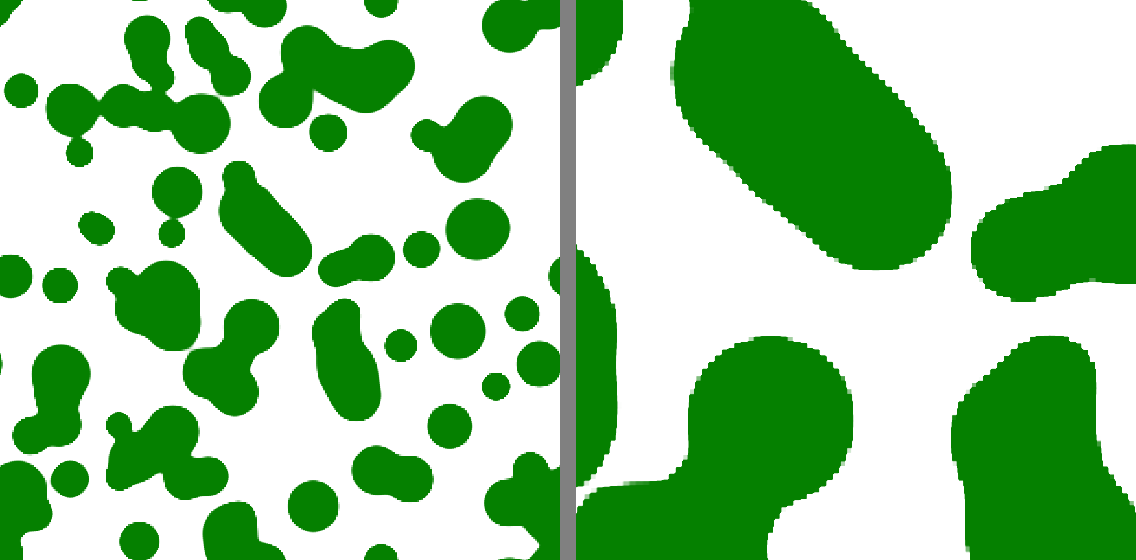
Left, the full canvas; right, a detail of the centre.
This pattern is drawn by a WebGL 2 fragment shader. Its source:

```glsl
#version 300 es
precision highp float;

uniform vec2 u_resolution;
out vec4 fragColor;

const vec3 WHITE = vec3(1.0);
const vec3 GREEN = vec3(0.02, 0.50, 0.0);

const int BALL_COUNT = 92;
const float MIN_RADIUS = 0.022;
const float MAX_RADIUS = 0.055;
const float FALLOFF = 2.5;      // higher values give tighter necks
const float STEP_COUNT = 256.0; // fine notches along the outlines

// Integer hash, returned as a value in 0..1
float hash(uint n) {
    n ^= n >> 16;
    n *= 0x7feb352du;
    n ^= n >> 15;
    n *= 0x846ca68bu;
    n ^= n >> 16;
    return float(n >> 8) / exp2(24.0);
}

vec2 ballCenter(int index, uint seed) {
    uint n = uint(index) * 2u + seed;
    return vec2(hash(n), hash(n + 1u));
}

// Radii spread evenly over the range by the golden ratio
float ballRadius(int index, float smallest, float largest) {
    return mix(smallest, largest, fract(float(index) * 0.618));
}

// Shortest offset on a canvas that repeats in both directions
vec2 wrapOffset(vec2 offset) {
    return fract(offset + 0.5) - 0.5;
}

// Gaussian that equals one at the given radius
float ballField(vec2 offset, float radius, float falloff) {
    return exp(falloff * (1.0 - dot(offset, offset) / (radius * radius)));
}

float mergedField(vec2 p, uint seed) {
    float total = 0.0;
    for (int i = 0; i < BALL_COUNT; i++) {
        vec2 offset = wrapOffset(p - ballCenter(i, seed));
        float radius = ballRadius(i, MIN_RADIUS, MAX_RADIUS);
        total += ballField(offset, radius, FALLOFF);
    }
    return total;
}

// Staircase with soft risers
vec2 softSteps(vec2 p, float count, float riser) {
    vec2 cell = p * count;
    vec2 rise = smoothstep(0.5 - riser, 0.5 + riser, fract(cell));
    return (floor(cell) + rise) / count;
}

void main() {
    float pixel = 1.0 / min(u_resolution.x, u_resolution.y);
    vec2 p = gl_FragCoord.xy * pixel;

    // Approximate signed distance to the merged outline
    float field = mergedField(softSteps(p, STEP_COUNT, 0.25), 1723u);
    float meanRadius = 0.5 * (MIN_RADIUS + MAX_RADIUS);
    float inside = log(max(field, 1e-6)) * meanRadius / (2.0 * FALLOFF);

    float coverage = smoothstep(-0.6 * pixel, 0.6 * pixel, inside);
    fragColor = vec4(mix(WHITE, GREEN, coverage), 1.0);
}
```
